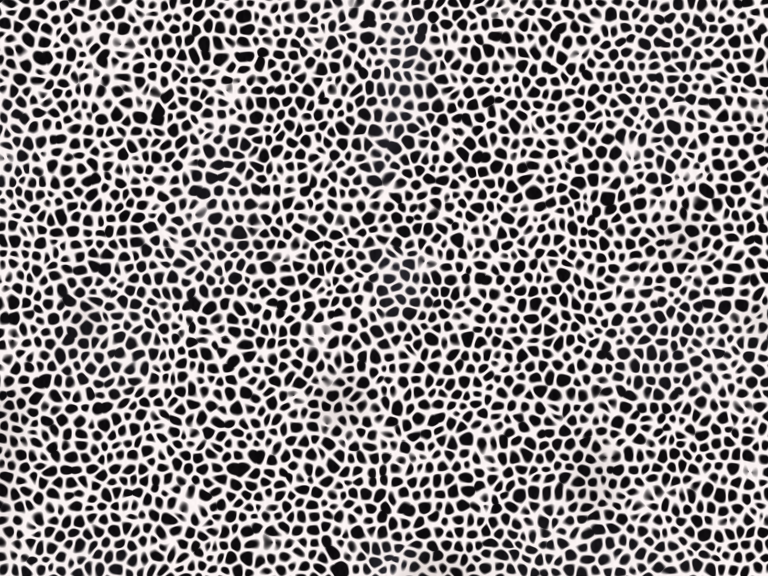
Give the GLSL for this pattern, as a Shadertoy shader.

```glsl
// Spotted animal hide: small dark, rounded, irregular spots packed on a pale ground.
// Spots are shrunken Voronoi cells of a warped staggered grid; some neighbours are
// fused into kidney shapes, and a faint worn spine and smudges vary the tone.

#define SPOTS_ACROSS 61.0   // grid cells over the canvas width
#define JITTER 0.70         // displacement of cell centres
#define FUSE_SHARE 0.17     // share of cells joined to a neighbour
#define GAP 0.125           // half width of the pale gaps, in cells
#define FUSED_GAP 0.03      // extra gap around each fused spot
#define SIZE_VARIATION 0.06 // spread of the gap from spot to spot
#define ROUNDING 17.0       // lower is rounder
#define SOFTNESS 0.095      // half width of the spot edge, in cells
#define WARP 0.6            // broad stretching of the grid
#define WOBBLE 0.32         // irregularity of single outlines

const vec3 PALE = vec3(0.985, 0.955, 0.955);
const vec3 INK = vec3(0.055, 0.047, 0.057);
const vec3 WORN_INK = vec3(0.19, 0.19, 0.225);
const vec3 SMUDGE = vec3(0.82, 0.78, 0.77);

vec2 hash2(vec2 p) {
    vec3 q = fract(vec3(p.xyx) * vec3(0.1031, 0.1030, 0.0973));
    q += dot(q, q.yzx + 33.33);
    return fract((q.xx + q.yz) * q.zy);
}

vec2 noise2(vec2 p) {
    vec2 cell = floor(p), f = fract(p);
    f = f * f * (3.0 - 2.0 * f);
    vec2 low = mix(hash2(cell), hash2(cell + vec2(1, 0)), f.x);
    vec2 high = mix(hash2(cell + vec2(0, 1)), hash2(cell + vec2(1, 1)), f.x);
    return mix(low, high, f.y);
}

// Centres on rows that are staggered by half a cell
vec2 cellCentre(vec2 cell) {
    float stagger = 0.5 * mod(cell.y, 2.0) - 0.25;
    return cell + 0.5 + vec2(stagger, 0.0) + JITTER * (hash2(cell + 71.0) - 0.5);
}

// Label of the spot a cell belongs to: its own, or that of a neighbour
vec2 spotLabel(vec2 cell) {
    vec2 h = hash2(cell + 213.0);
    if (h.x > FUSE_SHARE) return cell;
    return cell + (h.y < 0.4 ? vec2(1, 0) : h.y < 0.7 ? vec2(0, 1) : vec2(0, -1));
}

// Rounded distance to the border of the spot; positive inside it
float spotField(vec2 p) {
    vec2 base = floor(p), label = base;
    float nearest = 9.0;
    for (int y = -1; y <= 1; y++)
    for (int x = -1; x <= 1; x++) {
        vec2 cell = base + vec2(x, y);
        float d = distance(p, cellCentre(cell));
        if (d < nearest) {
            nearest = d;
            label = spotLabel(cell);
        }
    }
    // Smooth minimum over the cells of all other spots
    float sum = 1e-6, members = 0.0;
    for (int y = -2; y <= 2; y++)
    for (int x = -2; x <= 2; x++) {
        vec2 cell = base + vec2(x, y);
        if (distance(spotLabel(cell), label) > 0.5) {
            float border = 0.5 * (distance(p, cellCentre(cell)) - nearest);
            sum += exp(-ROUNDING * border);
        } else members += 1.0;
    }
    float gap = GAP + SIZE_VARIATION * (hash2(label + 19.0).x - 0.5);
    gap += FUSED_GAP * min(members - 1.0, 2.0);
    return -log(sum) / ROUNDING - gap;
}

void mainImage(out vec4 fragColor, in vec2 fragCoord) {
    vec2 uv = fragCoord / iResolution.x;

    // Warped grid and irregular outlines
    vec2 p = uv * SPOTS_ACROSS + 40.0;
    p += WARP * (noise2(p * 0.25) - 0.5) + WOBBLE * (noise2(p * 1.15 + 9.0) - 0.5);
    float field = spotField(p);
    float soft = max(SOFTNESS, 0.75 * SPOTS_ACROSS / iResolution.x);
    float spot = smoothstep(-soft, soft, field);

    // Worn spine down the middle, broken into patches
    float spineX = 0.52 + 0.06 * (noise2(vec2(uv.y * 6.0, 3.0)).x - 0.5);
    float spine = exp(-pow((uv.x - spineX) / 0.035, 2.0));
    float worn = 0.75 * spine * smoothstep(0.2, 0.8, noise2(uv * 13.0 + 5.0).x);
    worn += 0.3 * smoothstep(0.5, 0.9, noise2(uv * 7.0 + 31.0).y);

    // Soft smudges and fine hair grain
    float smudge = smoothstep(0.7, 1.0, noise2(uv * 9.0 + 17.0).x);
    float grain = noise2(uv * vec2(330.0, 190.0)).x - 0.5;

    vec3 ground = mix(PALE, SMUDGE, 0.5 * smudge + 0.15 * worn);
    vec3 ink = mix(INK, WORN_INK, clamp(worn, 0.0, 1.0));
    vec3 colour = mix(ground, ink, spot) + 0.03 * grain;
    fragColor = vec4(clamp(colour, 0.0, 1.0), 1.0);
}
```
